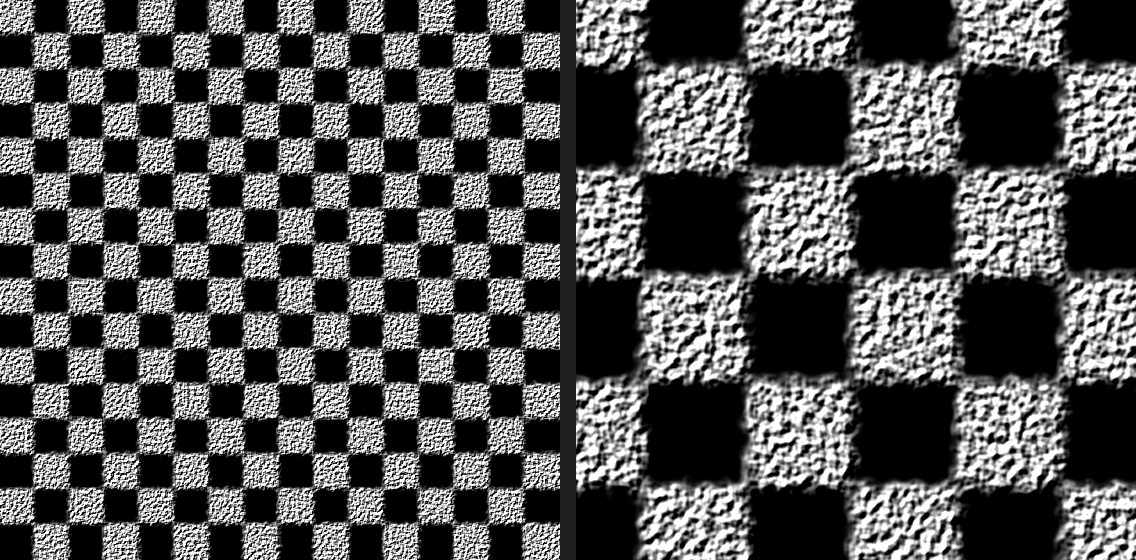
Left, the full canvas; right, a detail of the centre.
This pattern is drawn by a WebGL 1 fragment shader. Its source:

```glsl
precision highp float;
// Black and white checkerboard of rough, side-lit plaster squares with frayed edges.

uniform vec2 u_resolution;

const float PI = 3.14159265;
const float SQUARES = 16.0;                   // squares across and down
const vec2 BOARD_SHIFT = vec2(0.03, -0.03);   // in squares
const float EDGE_SOFTNESS = 0.11;             // half width of the fringe, in squares
const float FRAY_SCALE = 100.0;               // fray cells across the canvas
const float FRAY_AMOUNT = 0.09;               // edge displacement, in squares
const float GRAIN_SCALE = 155.0;              // grain cells across the canvas
const float FINE_GRAIN = 0.4;                 // weight of the second octave
const float BEVEL = 0.3;                      // height of white squares over black
const float RELIEF = 2.0;                     // strength of the side light
const float BASE_TONE = 0.68;                 // tone of unlit plaster
const vec2 LIGHT_STEP = vec2(-0.0013, 0.0015); // towards the light, in canvas units

// Pseudo-random unit vector for a lattice point
vec2 latticeGradient(vec2 cell) {
  vec3 q = fract(cell.xyx * vec3(0.1031, 0.1030, 0.0973));
  q += dot(q, q.yzx + 33.33);
  float angle = 2.0 * PI * fract((q.x + q.y) * q.z);
  return vec2(cos(angle), sin(angle));
}

float gradientNoise(vec2 p) {
  vec2 cell = floor(p);
  vec2 f = fract(p);
  vec2 w = f * f * f * (f * (f * 6.0 - 15.0) + 10.0);
  float a = dot(latticeGradient(cell), f);
  float b = dot(latticeGradient(cell + vec2(1.0, 0.0)), f - vec2(1.0, 0.0));
  float c = dot(latticeGradient(cell + vec2(0.0, 1.0)), f - vec2(0.0, 1.0));
  float d = dot(latticeGradient(cell + vec2(1.0, 1.0)), f - vec2(1.0, 1.0));
  return mix(mix(a, b, w.x), mix(c, d, w.x), w.y);
}

// 0 on black squares, 1 on white ones, grey where corners meet
float checkerMask(vec2 uv) {
  vec2 fray = vec2(gradientNoise(uv * FRAY_SCALE + 17.0),
                   gradientNoise(uv * FRAY_SCALE + 211.0));
  vec2 board = uv * SQUARES + BOARD_SHIFT + FRAY_AMOUNT * fray;
  // Keep the canvas border free of fringe
  board = clamp(board, 0.5, SQUARES - 0.5);
  vec2 wave = clamp(sin(PI * board) / (PI * EDGE_SOFTNESS), -1.0, 1.0);
  return smoothstep(0.1, 0.9, 0.5 - 0.5 * wave.x * wave.y);
}

float grain(vec2 uv) {
  vec2 p = uv * GRAIN_SCALE + 50.0;
  return gradientNoise(p) + FINE_GRAIN * gradientNoise(p * 2.03 + 71.0);
}

float surfaceHeight(vec2 uv, float mask) {
  return mask * (BEVEL + grain(uv));
}

void main() {
  vec2 uv = gl_FragCoord.xy / u_resolution;
  vec2 lit = uv + LIGHT_STEP;
  float mask = checkerMask(uv);

  // Slopes that face the light brighten, the others fall into shadow
  float slope = surfaceHeight(uv, mask) - surfaceHeight(lit, checkerMask(lit));
  float tone = clamp(BASE_TONE * mask + RELIEF * slope, 0.0, 1.0);

  gl_FragColor = vec4(vec3(tone), 1.0);
}
```
